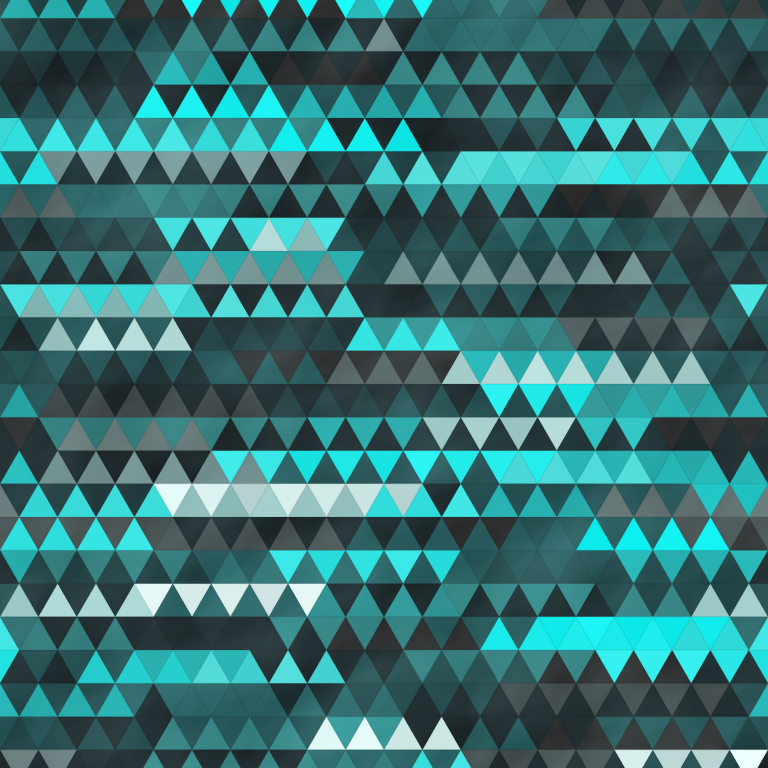
Reproduce this pattern procedurally as a Shadertoy shader.

```glsl
const float COLUMNS = 20.0;        // triangle bases across the canvas
const float ROW_HEIGHT = 0.8660254; // equilateral height, in bases
const float RUN = 4.0;             // mean triangles sharing one colour
const float SEAM_WIDTH = 0.014;    // in bases
const float SEAM_DARKEN = 0.09;
const float CELL_JITTER = 0.12;
const float SMOKE = 0.10;
const float GREY_CHANCE = 0.17;
const int SAMPLES = 3;             // antialiasing grid per axis
const vec2 SEED = vec2(3.7, 11.3);

const vec3 INK = vec3(0.14, 0.19, 0.20);
const vec3 DEEP = vec3(0.17, 0.36, 0.37);
const vec3 TEAL = vec3(0.23, 0.53, 0.53);
const vec3 TURQUOISE = vec3(0.16, 0.69, 0.69);
const vec3 CYAN = vec3(0.05, 0.95, 0.95);
const vec3 SOFT_CYAN = vec3(0.33, 0.84, 0.83);
const vec3 MIST = vec3(0.52, 0.73, 0.72);
const vec3 FROST = vec3(0.89, 0.96, 0.95);

float hash(vec2 p) {
    return fract(sin(dot(p + SEED, vec2(127.1, 311.7))) * 43758.5453);
}

float noise(vec2 p) {
    vec2 i = floor(p), f = fract(p);
    f = f * f * (3.0 - 2.0 * f);
    return mix(mix(hash(i), hash(i + vec2(1, 0)), f.x),
               mix(hash(i + vec2(0, 1)), hash(i + vec2(1, 1)), f.x), f.y);
}

float fbm(vec2 p) {
    float sum = 0.0, amplitude = 0.5;
    for (int i = 0; i < 4; i++) {
        sum += amplitude * noise(p);
        p = mat2(1.6, 1.2, -1.2, 1.6) * p;
        amplitude *= 0.5;
    }
    return sum;
}

// Dark to bright ramp, with a rare pale tone on top
vec3 palette(float level, float tint) {
    vec3 c = mix(INK, DEEP, smoothstep(0.20, 0.52, level));
    c = mix(c, TEAL, smoothstep(0.52, 0.70, level));
    c = mix(c, TURQUOISE, smoothstep(0.72, 0.80, level));
    c = mix(c, mix(CYAN, SOFT_CYAN, tint), smoothstep(0.81, 0.86, level));
    return mix(c, mix(MIST, FROST, tint), step(0.955, level));
}

// Same-facing triangles of a row form runs of uneven length
vec3 cellColor(float column, float row, float side) {
    vec2 rowSeed = vec2(40.0 * side, row);
    float slot = mod(column + floor(COLUMNS * hash(rowSeed + 90.0)), COLUMNS);
    float block = floor(slot / RUN);
    float cut = floor(RUN * hash(rowSeed + vec2(block, 0.0)));
    if (mod(slot, RUN) < cut) block -= 1.0;
    vec2 runSeed = rowSeed + vec2(mod(block, COLUMNS / RUN), 0.0);

    float jitter = hash(rowSeed + vec2(slot + 200.0, 0.0)) - 0.5;
    float level = hash(runSeed + vec2(10.0, 50.0));
    float tint = clamp(hash(runSeed + vec2(20.0, 70.0)) + 0.3 * jitter, 0.0, 1.0);
    vec3 c = palette(level, tint);

    // Some muted runs lose most of their hue
    float muted = step(hash(runSeed + vec2(30.0, 80.0)), GREY_CHANCE)
                * (1.0 - step(0.80, level));
    c = mix(c, vec3(dot(c, vec3(0.3, 0.5, 0.2))) + 0.04, 0.75 * muted);
    return c * (1.0 + CELL_JITTER * jitter);
}

vec3 triangles(vec2 p) {
    // Skew the plane so each lattice cell splits into two triangles
    float v = p.y / ROW_HEIGHT;
    vec2 lattice = vec2(p.x - 0.5 * v - 0.5, v);
    vec2 cell = floor(lattice), f = lattice - cell;
    float side = step(1.0, f.x + f.y);
    vec3 c = cellColor(cell.x, cell.y, side);

    f = mix(f, 1.0 - f, side);
    float edge = ROW_HEIGHT * min(min(f.x, f.y), 1.0 - f.x - f.y);
    return c * (1.0 - SEAM_DARKEN * (1.0 - smoothstep(0.0, 2.0 * SEAM_WIDTH, edge)));
}

void mainImage(out vec4 fragColor, in vec2 fragCoord) {
    float scale = COLUMNS / iResolution.y;
    vec2 p = (fragCoord - 0.5 * iResolution.xy) * scale;

    vec3 color = vec3(0.0);
    for (int y = 0; y < SAMPLES; y++)
        for (int x = 0; x < SAMPLES; x++) {
            vec2 offset = (vec2(x, y) + 0.5) / float(SAMPLES) - 0.5;
            color += triangles(p + offset * scale);
        }
    color /= float(SAMPLES * SAMPLES);

    // Slanted smoke, visible mostly on the darker cells
    vec2 drift = mat2(0.8, -0.6, 0.6, 0.8) * p * vec2(0.45, 0.8);
    float smoke = (fbm(drift + 30.0) - 0.47) * SMOKE * 2.0;
    color += smoke * vec3(0.7, 1.0, 1.0) * (1.0 - smoothstep(0.3, 0.9, color.g));

    fragColor = vec4(clamp(color, 0.0, 1.0), 1.0);
}
```
